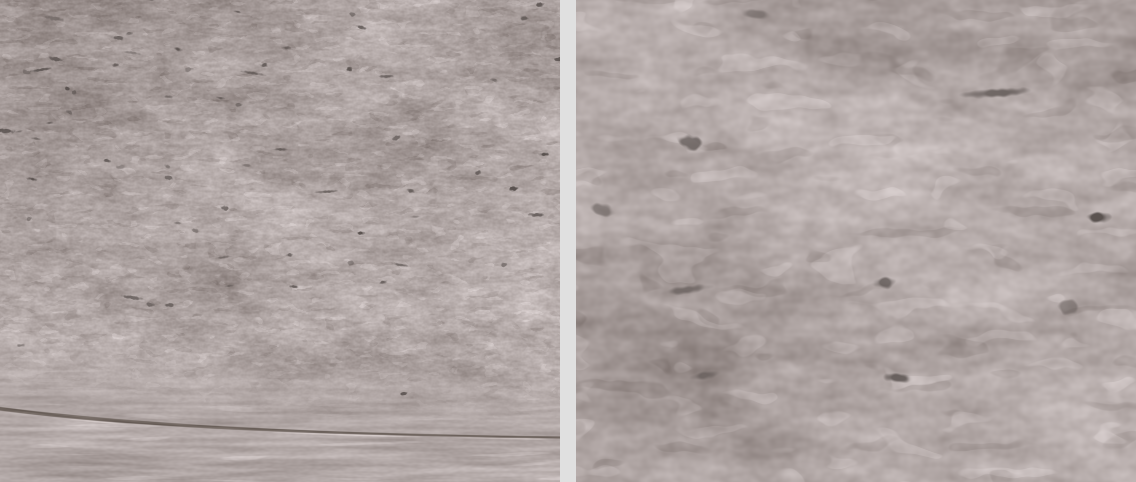
Left: the whole. Right: its middle third, enlarged.
Give the GLSL for this texture, as a Shadertoy shader.

```glsl
#define BASE_COLOR vec3(0.684, 0.644, 0.637)
#define SPECK_COLOR vec3(0.35, 0.32, 0.31)
#define SEAM_COLOR vec3(0.41, 0.37, 0.345)
#define PATCH_CONTRAST 0.098
#define VEIN_CONTRAST 0.080
#define GRAIN_CONTRAST 0.062
#define FLAKE_CONTRAST 0.046
#define STREAK_CONTRAST 1.6
#define SPECK_CELL 0.038
#define SPECK_SHARE 0.14

float hash(vec2 p) {
    vec3 q = fract(p.xyx * vec3(0.1031, 0.1030, 0.0973));
    q += dot(q, q.yzx + 33.33);
    return fract((q.x + q.y) * q.z);
}

vec2 gradientAt(vec2 cell) {
    float angle = 6.2832 * hash(cell + 71.0);
    return vec2(cos(angle), sin(angle));
}

float noise(vec2 p) {
    vec2 i = floor(p), f = fract(p);
    vec2 u = f * f * f * (f * (f * 6.0 - 15.0) + 10.0);
    vec2 e = vec2(0.0, 1.0);
    float low = mix(dot(gradientAt(i), f), dot(gradientAt(i + e.yx), f - e.yx), u.x);
    float high = mix(dot(gradientAt(i + e), f - e), dot(gradientAt(i + 1.0), f - 1.0), u.x);
    return mix(low, high, u.y);
}

// Mottled stone: broad patches, ragged veins, fine grain and crisp flakes
float stone(vec2 p) {
    vec2 w = p + vec2(0.020, 0.006) * vec2(noise(p * 24.0), noise(p * vec2(20.0, 34.0) + 9.0));
    w += vec2(0.007, 0.003) * vec2(noise(p * 70.0 + 4.0), noise(p * 75.0 + 13.0));
    float tone = PATCH_CONTRAST * (noise(w * vec2(3.2, 6.5)) + 0.8 * noise(w * vec2(7.5, 18.0) + 5.0));
    tone += VEIN_CONTRAST * (noise(w * vec2(16.0, 42.0)) + 0.6 * noise(w * vec2(36.0, 95.0) + 3.0));
    tone += GRAIN_CONTRAST * (noise(p * vec2(70.0, 150.0)) + 0.5 * noise(p * vec2(180.0, 220.0)));
    float pale = smoothstep(0.25, 0.34, noise(w * vec2(27.0, 78.0) + 40.0));
    float dusky = smoothstep(0.27, 0.38, noise(w * vec2(24.0, 74.0) + 80.0));
    return tone + FLAKE_CONTRAST * (pale - dusky);
}

// Long streaks that replace the mottling toward the lower edge
float streaks(vec2 p) {
    vec2 w = p + vec2(0.0, 0.003 * noise(p * vec2(5.0, 14.0)));
    float tone = 0.045 * noise(w * vec2(2.0, 18.0));
    tone += 0.06 * noise(w * vec2(3.5, 65.0) + 7.0);
    tone += 0.05 * noise(w * vec2(9.0, 120.0) + 17.0);
    tone += 0.02 * noise(p * vec2(70.0, 200.0));
    tone += 0.03 * smoothstep(0.3, 0.42, noise(w * vec2(5.0, 80.0) + 31.0));
    return STREAK_CONTRAST * tone;
}

// Scattered dark mineral chips, thinning out downward
float specks(vec2 p, float blur) {
    vec2 home = floor(p / SPECK_CELL);
    float cover = 0.0;
    for (int j = -1; j <= 1; j++)
    for (int i = -1; i <= 1; i++) {
        vec2 cell = home + vec2(i, j);
        vec2 center = (cell + vec2(hash(cell + 11.0), hash(cell + 23.0))) * SPECK_CELL;
        float cluster = max(0.2, 1.0 + 2.4 * noise(center * 5.0 + 2.0));
        float share = SPECK_SHARE * cluster * smoothstep(0.10, 0.75, center.y);
        if (hash(cell + 37.0) > share) continue;
        float size = hash(cell + 53.0);
        vec2 radius = vec2(0.0045 + 0.005 * size + 0.009 * pow(size, 8.0),
                           mix(0.0018, 0.0048, hash(cell + 67.0)));
        float tilt = 0.4 * (hash(cell + 83.0) - 0.5);
        vec2 d = p - center;
        d.y -= tilt * d.x;
        float edge = (length(d / radius) - 1.0 + 0.6 * noise(p * 150.0)) * radius.y;
        float depth = mix(0.4, 1.0, hash(cell + 97.0));
        cover = max(cover, depth * (1.0 - smoothstep(-blur, blur, edge)));
    }
    return cover;
}

void mainImage(out vec4 fragColor, in vec2 fragCoord) {
    vec2 p = fragCoord / iResolution.y;
    float blur = max(0.0013, 0.8 / iResolution.y);

    // Surface tone, duskier at the upper left and paler below
    float seamY = 0.085 + 0.067 * exp(-1.9 * p.x);
    float stretch = 1.0 - smoothstep(seamY - 0.03, seamY + 0.18, p.y);
    float tone = mix(stone(p), streaks(p), stretch);
    tone -= 0.036 * smoothstep(0.85, 0.0, length(p - vec2(0.0, 1.0)));
    tone += 0.022 * (smoothstep(0.9, 0.3, p.y) - 0.5);
    vec3 color = BASE_COLOR + tone * vec3(0.98, 1.0, 1.03);

    color = mix(color, SPECK_COLOR, specks(p, blur));

    // Curved seam with a broken pale glint along its lower side
    float seam = p.y - seamY;
    float halfWidth = mix(0.0038, 0.0020, smoothstep(0.0, 1.0, p.x));
    float glint = smoothstep(0.0, 0.35, noise(vec2(p.x * 6.0, 4.3)));
    glint *= 1.0 - smoothstep(0.0, 0.003, abs(seam + halfWidth + 0.002));
    color += 0.10 * glint;
    float line = 1.0 - smoothstep(halfWidth - blur, halfWidth + blur, abs(seam));
    vec3 seamTint = SEAM_COLOR + 0.08 * noise(vec2(p.x * 14.0, seam * 300.0));
    color = mix(color, seamTint, 0.92 * line);

    fragColor = vec4(clamp(color, 0.0, 1.0), 1.0);
}
```
